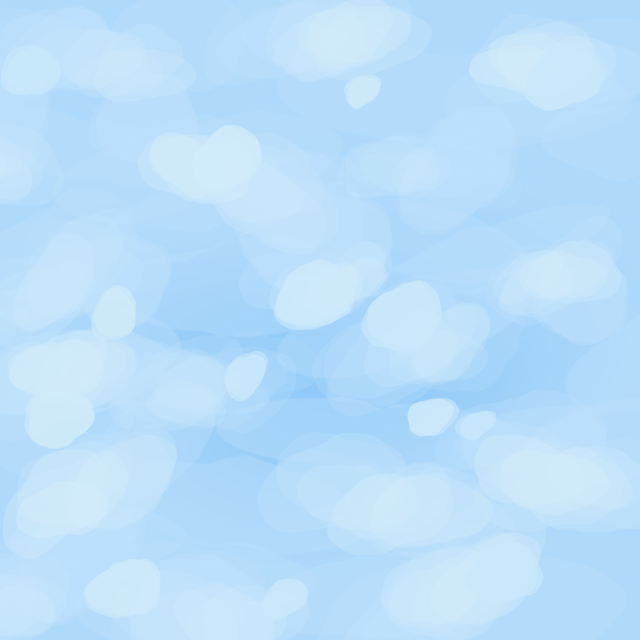
Write a Shadertoy shader that draws this texture.

```glsl
const vec3 DEEP_SKY = vec3(0.55, 0.785, 0.97);
const vec3 SKY = vec3(0.685, 0.85, 0.98);
const vec3 HAZE = vec3(0.745, 0.878, 0.985);
const vec3 CLOUD = vec3(0.78, 0.905, 0.985);
const vec3 LIGHT = vec3(0.835, 0.93, 0.98);

float hash(float n) {
    return fract(sin(n * 12.9898 + 4.137) * 43758.547);
}

vec2 hash2(float n) {
    return vec2(hash(n), hash(n + 57.31));
}

vec2 turn(vec2 p, float angle) {
    float c = cos(angle), s = sin(angle);
    return vec2(c * p.x + s * p.y, c * p.y - s * p.x);
}

// Coverage of an ellipse with a hand-drawn, wavering outline
float dab(vec2 p, vec2 radii, float tilt, float seed, float blur) {
    vec2 q = turn(p, tilt);
    float k = length(q / radii);
    if (k > 1.6) return 0.0;
    float a = atan(q.y, q.x);
    float rim = 1.0 + 0.07 * sin(2.0 * a + seed * 3.1)
              + 0.07 * sin(3.0 * a + seed * 5.7)
              + 0.03 * sin(5.0 * a + seed * 2.3)
              + 0.012 * sin(11.0 * a + seed);
    float d = k * (k - rim) / max(length(q / (radii * radii)), 1e-4);
    return 1.0 - smoothstep(-blur, blur, d);
}

// Centre of a cell in a staggered, jittered grid
vec2 scatter(float col, float row, vec2 cells, float jitter, float seed) {
    vec2 offset = vec2(0.5 * mod(row, 2.0), 0.5);
    return (vec2(col, row) + offset + jitter * (hash2(seed) - 0.5)) / cells;
}

vec3 paintSky(vec2 uv) {
    vec2 q = (uv - vec2(0.47, 0.44)) * vec2(0.75, 1.2);
    float waver = 0.04 * sin(uv.x * 7.0 + 2.0 * sin(uv.y * 9.0));
    return mix(DEEP_SKY, SKY, smoothstep(-0.02, 0.42, length(q) + waver));
}

// Wide translucent strokes that lie nearly flat
vec3 paintHaze(vec3 color, vec2 uv) {
    for (int i = 0; i < 28; i++) {
        float id = float(i) + 11.0;
        vec2 center = scatter(mod(float(i), 4.0), float(i / 4), vec2(3.5, 7.0), 0.9, id);
        vec2 radii = mix(vec2(0.11, 0.04), vec2(0.26, 0.085), hash2(id + 3.7));
        float tilt = mix(-0.25, 0.4, hash(id + 8.2));
        float cover = dab(uv - center, radii, tilt, id, 0.0022);
        color = mix(color, HAZE, 0.36 * cover);
    }
    return color;
}

// A ragged cloud: dabs strung along a tilted spine, paler toward one end
vec3 paintCloud(vec3 color, vec2 p, float id) {
    float tilt = mix(-0.3, 0.65, hash(id + 1.3));
    float size = mix(0.8, 1.25, hash(id + 2.9));
    float strength = mix(0.45, 1.0, hash(id + 6.1));
    float side = hash(id + 4.4) < 0.5 ? -1.0 : 1.0;
    vec2 q = turn(p, tilt) / size;
    if (length(q) > 0.36) return color;
    for (int i = 0; i < 9; i++) {
        float t = float(i) / 8.0;
        float seed = id * 3.0 + float(i);
        vec2 drift = (hash2(seed) - 0.5) * mix(vec2(0.19, 0.06), vec2(0.08, 0.03), t);
        vec2 center = vec2(side * 0.045 * t, -0.014 * t) + drift;
        vec2 radii = mix(vec2(0.098, 0.06), vec2(0.068, 0.04), t);
        radii *= 0.8 + 0.45 * hash(seed + 9.5);
        float lean = 0.8 * (hash(seed + 5.0) - 0.5);
        float cover = dab(q - center, radii, lean, seed, 0.0011);
        vec3 tone = mix(HAZE, mix(CLOUD, LIGHT, strength), t);
        color = mix(color, tone, cover * mix(0.34, 0.46, t) * strength);
    }
    return color;
}

// A rounded puff built from two slightly shifted dabs
vec3 paintPuff(vec3 color, vec2 p, float radius, vec3 tone, float opacity, float id) {
    float tilt = mix(-0.3, 0.9, hash(id + 7.3));
    vec2 radii = radius * vec2(1.1, mix(0.68, 0.98, hash(id + 2.2)));
    float under = dab(p - 0.012 * (hash2(id) - 0.5), radii, tilt, id, 0.001);
    float over = dab(p, radii * 0.96, tilt + 0.15, id + 0.2, 0.001);
    color = mix(color, tone, 0.6 * opacity * under);
    return mix(color, tone, 0.75 * opacity * over);
}

void mainImage(out vec4 fragColor, in vec2 fragCoord) {
    vec2 uv = fragCoord / iResolution.xy;
    vec3 color = paintHaze(paintSky(uv), uv);

    // Broad round patches behind the clouds
    for (int i = 0; i < 9; i++) {
        float id = float(i) + 211.0;
        vec2 center = scatter(mod(float(i), 3.0), float(i / 3), vec2(2.7, 3.0), 0.8, id);
        float radius = mix(0.065, 0.115, hash(id + 0.6));
        color = paintPuff(color, uv - center, radius, HAZE, 0.6, id);
    }
    for (int i = 0; i < 18; i++) {
        float id = float(i) + 71.0;
        vec2 center = scatter(mod(float(i), 3.0), float(i / 3), vec2(2.9, 6.0), 0.4, id);
        color = paintCloud(color, uv - center, id);
    }
    // Small, nearly opaque puffs in front
    for (int i = 0; i < 16; i++) {
        float id = float(i) + 143.0;
        vec2 center = scatter(mod(float(i), 4.0), float(i / 4), vec2(4.2, 4.3), 0.75, id);
        float radius = mix(0.026, 0.058, hash(id + 0.6));
        vec3 tone = mix(CLOUD, LIGHT, 0.7 * hash(id + 3.3));
        color = paintPuff(color, uv - center, radius, tone, 0.95, id);
    }
    fragColor = vec4(color, 1.0);
}
```
